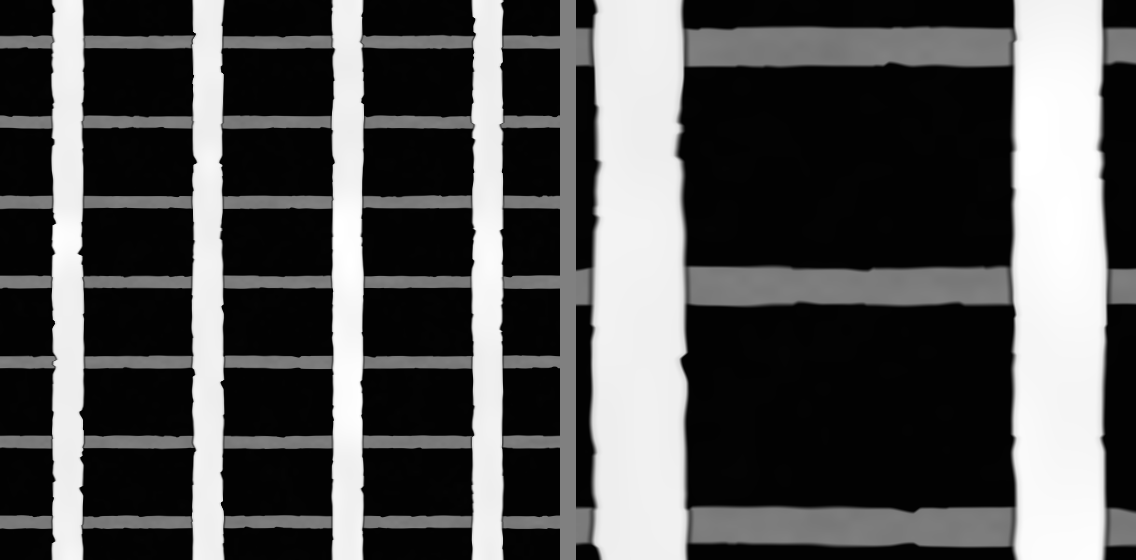
Left: the whole. Right: its middle third, enlarged.
A Shadertoy shader for this pattern:

```glsl
// Worn grid: four broad white vertical stripes laid over seven thin grey bars on black.
// Each band is a signed distance whose two edges are displaced by wrapping noise and
// tapered nicks; all noise lattices have whole periods, so the canvas tiles.

const vec2 REPEATS = vec2(4.0, 7.0);
const vec2 BAND_CENTER = vec2(0.484, 0.474);   // within one repeat
const float STRIPE_HALF = 0.0272;
const float BAR_HALF = 0.0112;

// Integer hash of a lattice cell and a seed, 0 to 1
float hash(vec2 cell, float seed) {
    uvec3 v = uvec3(ivec3(cell, seed)) * 1664525u + 1013904223u;
    v.x += v.y * v.z; v.y += v.z * v.x; v.z += v.x * v.y;
    v ^= v >> 16u;
    v.x += v.y * v.z; v.y += v.z * v.x; v.z += v.x * v.y;
    return float(v.x >> 8u) / 16777216.0;
}

// Value noise on the unit square, wrapping after period cells
float tileNoise(vec2 uv, vec2 period, float seed) {
    vec2 p = uv * period;
    vec2 i = floor(p), f = fract(p);
    f = f * f * (3.0 - 2.0 * f);
    vec2 a = mod(i, period), b = mod(i + 1.0, period);
    return mix(mix(hash(a, seed), hash(vec2(b.x, a.y), seed), f.x),
               mix(hash(vec2(a.x, b.y), seed), hash(b, seed), f.x), f.y);
}

float lineNoise(float t, float cells, float seed) {
    return tileNoise(vec2(t, 0.0), vec2(cells, 1.0), seed);
}

// Sparse slanted chips: a slow ramp into the band, then a quick return
float nicks(float t, float cells, float chance, float seed) {
    float f = fract(t * cells);
    vec2 cell = vec2(mod(floor(t * cells), cells), 3.0);
    float flip = step(0.5, hash(cell, seed + 1.0));
    f = mix(f, 1.0 - f, flip);
    float ramp = smoothstep(0.2, 0.75, f) * (1.0 - smoothstep(0.75, 0.92, f));
    float present = step(hash(cell, seed + 2.0), chance);
    return ramp * present * mix(0.35, 1.0, hash(cell, seed + 3.0));
}

// Inward displacement of one edge at position t along it
float edgeWear(float t, float wobble, float chip, float seed) {
    float wave = lineNoise(t, 14.0, seed) - 0.5;
    float ripple = lineNoise(t, 53.0, seed + 4.0) - 0.5;
    return wobble * (wave + 0.6 * ripple)
         + chip * nicks(t, 37.0, 0.16, seed + 5.0)
         + 0.3 * chip * nicks(t, 61.0, 0.25, seed + 9.0);
}

// Signed distance inside a worn band (positive inside)
float wornBand(float across, float along, float halfWidth, float wobble, float chip, float seed) {
    float low = across + halfWidth - edgeWear(along, wobble, chip, seed);
    float high = halfWidth - across - edgeWear(along, wobble, chip, seed + 20.0);
    return min(low, high);
}

// Soft coverage, never sharper than one pixel
float coverage(float dist, float softness, float pixel) {
    float w = max(softness, pixel);
    return smoothstep(-0.5 * w, 0.5 * w, dist);
}

void mainImage(out vec4 fragColor, in vec2 fragCoord) {
    vec2 uv = fragCoord / iResolution.xy;
    float pixel = 1.0 / min(iResolution.x, iResolution.y);
    vec2 index = floor(uv * REPEATS);
    vec2 offset = (fract(uv * REPEATS) - BAND_CENTER) / REPEATS;

    float stripeSeed = 100.0 + 50.0 * index.x;
    float barSeed = 500.0 + 50.0 * index.y;
    float stripe = wornBand(offset.x, uv.y, STRIPE_HALF, 0.0034, 0.0065, stripeSeed);
    float bar = wornBand(offset.y, uv.x, BAR_HALF, 0.0018, 0.0025, barSeed);

    // Edge blur drifts along each band
    float stripeSoft = mix(0.0018, 0.0055, lineNoise(uv.y, 29.0, stripeSeed + 41.0));
    float barSoft = mix(0.002, 0.004, lineNoise(uv.x, 31.0, barSeed + 41.0));

    // Black ground with barely visible mottling
    float ground = 0.006 + 0.01 * tileNoise(uv, vec2(31.0), 7.0)
                         * tileNoise(uv, vec2(83.0), 8.0);

    // Grey bars, faintly streaked, with a dark seam where they meet a stripe
    float grey = 0.48 + 0.035 * (tileNoise(uv, vec2(23.0, 90.0), 11.0) - 0.5)
                      + 0.02 * (tileNoise(uv, vec2(120.0, 150.0), 12.0) - 0.5);
    grey *= mix(0.5, 1.0, smoothstep(0.0005, 0.0045, -stripe));

    // White stripes with soft bright patches and dimmer rims
    float patches = smoothstep(0.55, 0.95, tileNoise(uv, vec2(8.0, 7.0), 15.0));
    float white = 0.94 + 0.055 * patches
                + 0.025 * (tileNoise(uv, vec2(40.0, 17.0), 16.0) - 0.5);
    white *= mix(0.9, 1.0, smoothstep(0.0, 0.005, stripe));

    float tone = mix(ground, grey, coverage(bar, barSoft, pixel));
    tone = mix(tone, white, coverage(stripe, stripeSoft, pixel));
    fragColor = vec4(vec3(clamp(tone, 0.0, 1.0)), 1.0);
}
```
